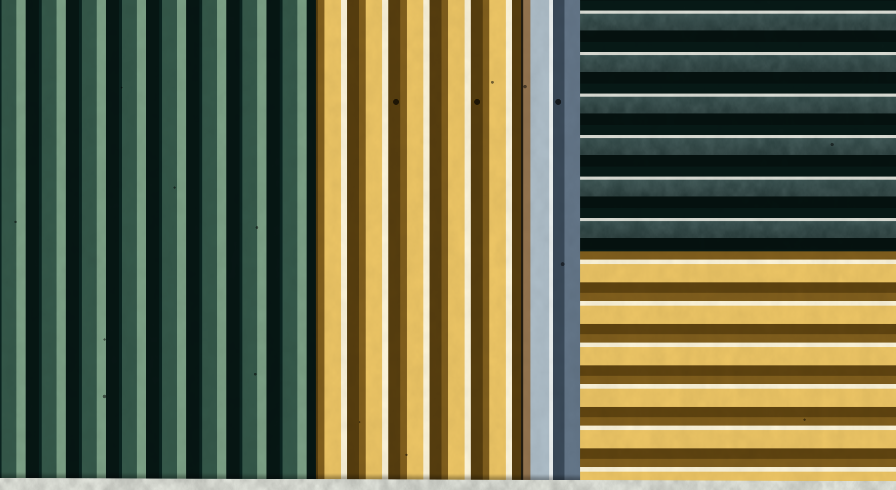
This texture is drawn by a Shadertoy shader. Its source:

```glsl
#define GREEN_END 0.3525
#define POST_START 0.5815
#define POST_END 0.6475
#define SPLIT_Y 0.487
#define GREEN_PITCH 0.0448
#define YELLOW_PITCH 0.0460
#define SLAT_PITCH 0.0847
#define GROUND_Y 0.0245
#define GROUND_TILT 0.0065
#define WEAR 0.10
#define CHIP_COUNT 14

const vec3 GREEN_DARK = vec3(0.025, 0.085, 0.075);
const vec3 GREEN_FACE = vec3(0.20, 0.335, 0.28);
const vec3 GREEN_LIP = vec3(0.47, 0.61, 0.51);
const vec3 SLATE_FACE = vec3(0.215, 0.30, 0.295);
const vec3 YELLOW_FACE = vec3(0.90, 0.75, 0.385);
const vec3 BROWN_DARK = vec3(0.33, 0.235, 0.055);
const vec3 BROWN_MID = vec3(0.49, 0.36, 0.11);
const vec3 CREAM = vec3(0.96, 0.93, 0.83);
const vec3 CHALK = vec3(0.83, 0.84, 0.81);

float hash(vec2 p) {
    vec3 q = fract(vec3(p.xyx) * 0.1031);
    q += dot(q, q.yzx + 33.33);
    return fract((q.x + q.y) * q.z);
}

float noise(vec2 p) {
    vec2 i = floor(p), f = fract(p);
    f = f * f * (3.0 - 2.0 * f);
    return mix(mix(hash(i), hash(i + vec2(1, 0)), f.x),
               mix(hash(i + vec2(0, 1)), hash(i + vec2(1, 1)), f.x), f.y);
}

float fbm(vec2 p) {
    float sum = 0.0, amp = 0.5;
    for (int i = 0; i < 4; i++) {
        sum += amp * noise(p);
        p = p * 2.03 + 7.1;
        amp *= 0.5;
    }
    return sum;
}

// Soft step one pixel wide
float edge(float at, float x, float px) {
    return smoothstep(-0.5 * px, 0.5 * px, x - at);
}

// Four colour bands repeated once per unit; w is the pixel width in that unit
vec3 bands(float x, float w, vec3 cuts, vec3 a, vec3 b, vec3 c, vec3 d) {
    float t = fract(x + 0.5 * w);
    vec3 col = mix(d, a, smoothstep(0.0, w, t));
    col = mix(col, b, smoothstep(cuts.x, cuts.x + w, t));
    col = mix(col, c, smoothstep(cuts.y, cuts.y + w, t));
    return mix(col, d, smoothstep(cuts.z, cuts.z + w, t));
}

// Sheet-metal post with a folded profile
vec3 post(float x, float px) {
    vec3 col = vec3(0.13, 0.11, 0.07);
    col = mix(col, vec3(0.56, 0.44, 0.30), edge(0.584, x, px));
    col = mix(col, vec3(0.66, 0.72, 0.76), edge(0.592, x, px));
    col = mix(col, vec3(0.90, 0.92, 0.92), edge(0.613, x, px));
    col = mix(col, vec3(0.22, 0.28, 0.34), edge(0.6172, x, px));
    return mix(col, vec3(0.38, 0.45, 0.52), edge(0.630, x, px));
}

// Horizontal slats, green above and yellow below
vec3 slats(vec2 uv, vec2 px, float grain) {
    float row = (1.0 - uv.y - 0.0215) / SLAT_PITCH;
    float w = px.y / SLAT_PITCH;
    vec3 slate = SLATE_FACE * (1.12 - 0.5 * fract(row)) + 0.09 * (grain - 0.5);
    vec3 top = bands(row, w, vec3(0.075, 0.48, 0.76),
                     CHALK, slate, GREEN_DARK * 0.8, GREEN_DARK * 1.15);
    vec3 low = bands(row, w, vec3(0.11, 0.55, 0.80),
                     CREAM, YELLOW_FACE, BROWN_DARK * 1.1, BROWN_MID);
    return mix(low, top, edge(SPLIT_Y, uv.y, px.y));
}

float dotMask(vec2 p, vec2 centre, float radius, float px) {
    return 1.0 - edge(radius, length(p - centre), px);
}

void mainImage(out vec4 fragColor, in vec2 fragCoord) {
    vec2 px = 1.0 / iResolution.xy;
    vec2 uv = fragCoord * px;
    float aspect = iResolution.x / iResolution.y;
    vec2 p = vec2(uv.x * aspect, uv.y);
    float grain = fbm(p * vec2(60.0, 45.0));

    // Vertical ribs
    vec3 col = bands((uv.x - 0.0286) / GREEN_PITCH, px.x / GREEN_PITCH,
                     vec3(0.33, 0.40, 0.77),
                     GREEN_DARK, GREEN_DARK * 1.6, GREEN_FACE, GREEN_LIP);
    vec3 yellow = bands((uv.x - 0.3874) / YELLOW_PITCH, px.x / YELLOW_PITCH,
                        vec3(0.29, 0.45, 0.85),
                        BROWN_DARK, BROWN_MID, YELLOW_FACE, CREAM);
    col = mix(col, yellow, edge(GREEN_END, uv.x, px.x));
    col = mix(col, post(uv.x, px.x), edge(POST_START, uv.x, px.x));
    col = mix(col, slats(uv, px, grain), edge(POST_END, uv.x, px.x));

    // Faint weathering along the metal
    float streak = fbm(p * vec2(35.0, 4.0));
    col *= 1.0 + WEAR * (0.6 * grain + 0.4 * streak - 0.47);

    // Screws in the vertical grooves
    for (int i = 0; i < 3; i++) {
        vec2 screw = vec2((0.442 + 0.0905 * float(i)) * aspect, 0.792);
        col *= 1.0 - 0.65 * dotMask(p, screw, 0.006, px.y);
    }

    // Scattered paint chips
    for (int i = 0; i < CHIP_COUNT; i++) {
        float k = float(i) + 3.0;
        vec2 chip = vec2(hash(vec2(k, 2.7)) * aspect, hash(vec2(k, 9.1)));
        float size = mix(0.0015, 0.004, hash(vec2(k, 5.3)));
        col *= 1.0 - 0.5 * dotMask(p, chip, size, px.y);
    }

    // Pale ground with a contact shadow
    float ground = GROUND_Y - GROUND_TILT * uv.x;
    float contact = smoothstep(0.014, 0.0, uv.y - ground);
    col *= 1.0 - 0.3 * contact * (1.0 - edge(POST_END, uv.x, px.x));
    vec3 concrete = CHALK * (0.86 + 0.25 * grain);
    col = mix(concrete, col, edge(ground, uv.y, px.y));

    fragColor = vec4(clamp(col, 0.0, 1.0), 1.0);
}
```
